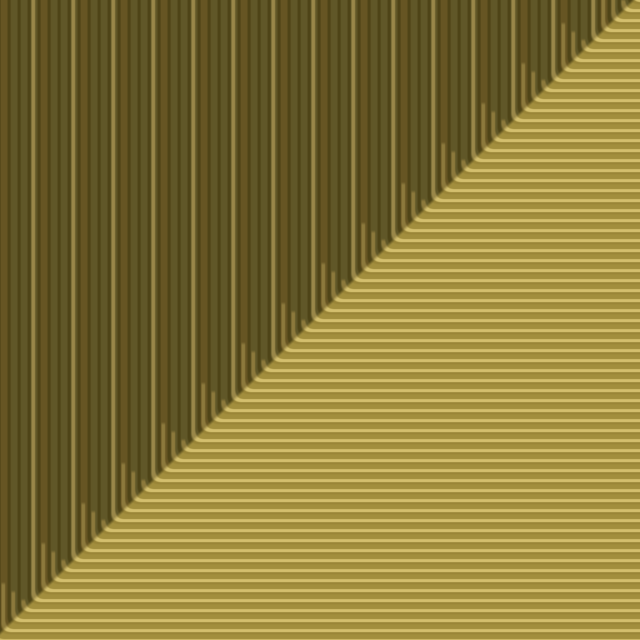
This pattern is drawn by a three.js fragment shader. Its source:

```glsl
// Draws brass ribs that run level below a diagonal and turn upright into shaded, comb-like columns above it.
varying vec2 vUv;

// Layout, in rib spacings
const float RIBS = 64.0;
const vec2 RIB_OFFSET = vec2(0.33, 0.94);
const float GROUP = 4.0;         // every fourth upright rib is full length
const float BEND = 1.0;          // roundness of the turn at the diagonal
const float LONGEST_TOOTH = 5.35;
const float TOOTH_STEP = 1.83;
const float GROOVE_PHASE = 0.58;

// Colours
const vec3 BRASS = vec3(0.635, 0.555, 0.24);
const vec3 BRASS_SHADE = vec3(0.58, 0.50, 0.20);
const vec3 HIGHLIGHT = vec3(0.83, 0.75, 0.43);
const vec3 OLIVE = vec3(0.375, 0.34, 0.155);
const vec3 BROWN = vec3(0.41, 0.33, 0.13);
const vec3 GROOVE = vec3(0.295, 0.255, 0.08);
const vec3 UPRIGHT_RIB = vec3(0.60, 0.53, 0.285);
const vec3 TOOTH = vec3(0.55, 0.475, 0.235);

// Smooth minimum rounds the corner between upright and level ribs.
float smoothMin(float a, float b, float k) {
  float h = max(k - abs(a - b), 0.0) / k;
  return min(a, b) - h * h * k * 0.25;
}

// Soft repeating line centred on a phase of each unit.
float line(float v, float centre, float inner, float outer) {
  float d = abs(fract(v - centre + 0.5) - 0.5);
  return 1.0 - smoothstep(inner, outer, d);
}

vec3 levelRibs(float level) {
  vec3 colour = mix(BRASS, BRASS_SHADE, 0.6 * line(level, 0.73, 0.03, 0.18));
  return mix(colour, HIGHLIGHT, line(level, 0.0, 0.07, 0.23));
}

vec3 uprightRibs(float level, vec2 p) {
  float index = floor(level + 0.5);
  float member = mod(index, GROUP);
  float full = step(GROUP - 1.5, member);

  // Warm body beside each long rib, with narrow dark grooves
  float warm = line(level / GROUP, 0.02, 0.06, 0.22);
  vec3 colour = mix(OLIVE, BROWN, warm * 0.75);
  colour = mix(colour, GROOVE, 0.85 * line(level, GROOVE_PHASE, 0.06, 0.25));

  // Short teeth step down towards the next long rib
  float height = p.y - (index + RIB_OFFSET.x);
  float top = LONGEST_TOOTH - TOOTH_STEP * member;
  float tooth = 1.0 - smoothstep(top - 0.25, top + 0.2, height);
  float rib = line(level, 0.0, 0.08, 0.29);
  colour = mix(colour, UPRIGHT_RIB, rib * full);
  return mix(colour, TOOTH, rib * tooth * (1.0 - full));
}

void main() {
  vec2 p = vUv * RIBS;
  vec2 q = p - RIB_OFFSET;
  float level = smoothMin(q.x, q.y, BEND);
  float side = smoothstep(-0.35, 0.3, q.x - q.y);
  vec3 colour = mix(uprightRibs(level, p), levelRibs(level), side);
  gl_FragColor = vec4(colour, 1.0);
}
```
